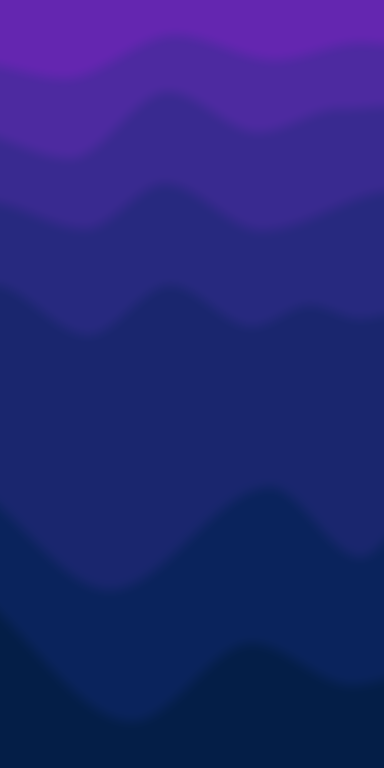
This background is drawn by a Shadertoy shader. Its source:

```glsl
// Stacked wavy bands fading from violet at the top to deep navy below.
// Each band's upper edge is a curve eased through its crests and troughs;
// bands are painted from top to bottom with softly blurred borders.

const int KNOTS = 7;
const float BLUR = 0.013; // half width of a border, in canvas heights

const vec3 VIOLET = vec3(0.392, 0.148, 0.692);
const vec3 PURPLE = vec3(0.302, 0.163, 0.628);
const vec3 INDIGO = vec3(0.224, 0.163, 0.563);
const vec3 BLUE   = vec3(0.154, 0.161, 0.498);
const vec3 ROYAL  = vec3(0.100, 0.150, 0.430);
const vec3 NAVY   = vec3(0.040, 0.138, 0.360);
const vec3 DEEP   = vec3(0.016, 0.118, 0.280);

// Height of a curve that is level at every knot and eased between them
float ridge(float x, float knots[KNOTS], float heights[KNOTS]) {
    float h = heights[0];
    for (int i = 1; i < KNOTS; i++) {
        h += (heights[i] - heights[i - 1]) * smoothstep(knots[i - 1], knots[i], x);
    }
    return h;
}

// Paint everything below the ridge, keeping the blur even on slopes
vec3 paintBelow(vec3 under, vec3 band, float y, float h) {
    float slope = dFdx(h) * iResolution.y;
    float d = (h - y) / sqrt(1.0 + slope * slope);
    return mix(under, band, smoothstep(-BLUR, BLUR, d));
}

void mainImage(out vec4 fragColor, in vec2 fragCoord) {
    vec2 uv = fragCoord / iResolution.xy;
    vec3 color = VIOLET;

    // Upper bands: shallow, closely spaced waves
    float purpleEdge = ridge(uv.x,
        float[KNOTS](-0.078, 0.169, 0.456, 0.716, 0.938, 1.146, 1.4),
        float[KNOTS](0.919, 0.898, 0.954, 0.922, 0.944, 0.935, 0.935));
    color = paintBelow(color, PURPLE, uv.y, purpleEdge);

    float indigoEdge = ridge(uv.x,
        float[KNOTS](-0.104, 0.182, 0.438, 0.672, 0.885, 1.04, 1.4),
        float[KNOTS](0.831, 0.794, 0.880, 0.828, 0.858, 0.862, 0.862));
    color = paintBelow(color, INDIGO, uv.y, indigoEdge);

    float blueEdge = ridge(uv.x,
        float[KNOTS](-0.039, 0.221, 0.430, 0.682, 1.03, 1.2, 1.4),
        float[KNOTS](0.737, 0.702, 0.760, 0.700, 0.751, 0.751, 0.751));
    color = paintBelow(color, BLUE, uv.y, blueEdge);

    float royalEdge = ridge(uv.x,
        float[KNOTS](-0.021, 0.229, 0.443, 0.656, 0.807, 0.938, 1.094),
        float[KNOTS](0.629, 0.564, 0.628, 0.575, 0.602, 0.585, 0.599));
    color = paintBelow(color, ROYAL, uv.y, royalEdge);

    // Lower bands: broad, deep swells
    float navyEdge = ridge(uv.x,
        float[KNOTS](-0.156, 0.286, 0.703, 0.938, 1.12, 1.2, 1.4),
        float[KNOTS](0.383, 0.232, 0.365, 0.275, 0.349, 0.349, 0.349));
    color = paintBelow(color, NAVY, uv.y, navyEdge);

    float deepEdge = ridge(uv.x,
        float[KNOTS](-0.182, 0.344, 0.656, 0.917, 1.12, 1.2, 1.4),
        float[KNOTS](0.255, 0.061, 0.162, 0.108, 0.128, 0.128, 0.128));
    color = paintBelow(color, DEEP, uv.y, deepEdge);

    fragColor = vec4(color, 1.0);
}
```
